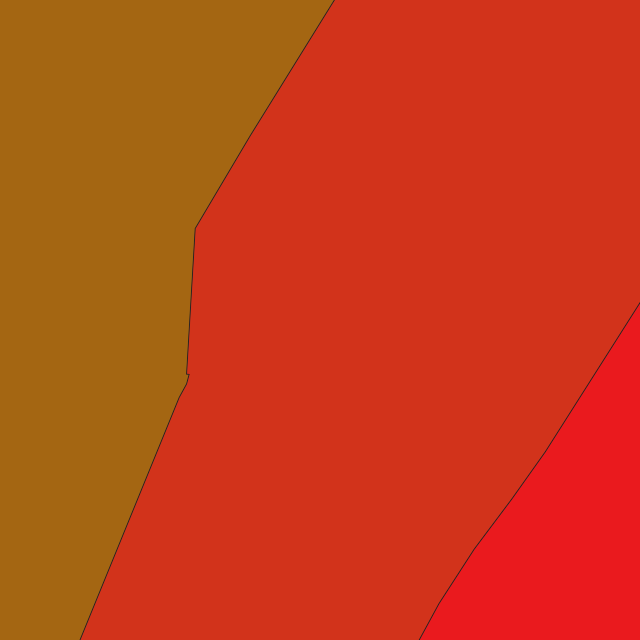
Give the GLSL for this background, as a three.js fragment shader.

```glsl
// Three flat colour fields, ochre, brick and scarlet, split by thin dark angular outlines.
#define OCHRE vec3(0.642, 0.400, 0.072)
#define BRICK vec3(0.824, 0.200, 0.106)
#define SCARLET vec3(0.918, 0.102, 0.118)
#define INK vec3(0.14, 0.13, 0.13)
#define LINE_HALF_WIDTH 0.0007
#define EDGE_SOFTNESS 0.001
#define CORNERS 8

varying vec2 vUv;

float segmentDistance(vec2 p, vec2 a, vec2 b) {
  vec2 ab = b - a;
  float t = clamp(dot(p - a, ab) / dot(ab, ab), 0.0, 1.0);
  return length(p - a - ab * t);
}

// Signed distance to a border running from top to bottom; positive on its right.
float borderDistance(vec2 p, vec2 corners[CORNERS]) {
  float nearest = 1.0;
  float side = 1.0;
  for (int i = 0; i < CORNERS - 1; i++) {
    vec2 a = corners[i];
    vec2 b = corners[i + 1];
    nearest = min(nearest, segmentDistance(p, a, b));
    if (p.y < a.y && p.y >= b.y) {
      float borderX = mix(a.x, b.x, (a.y - p.y) / (a.y - b.y));
      side = p.x < borderX ? -1.0 : 1.0;
    }
  }
  return side * nearest;
}

float fillMask(float d) {
  return smoothstep(-EDGE_SOFTNESS, EDGE_SOFTNESS, d);
}

float lineMask(float d) {
  return 1.0 - smoothstep(LINE_HALF_WIDTH - EDGE_SOFTNESS,
                          LINE_HALF_WIDTH + EDGE_SOFTNESS, abs(d));
}

void main() {
  // Left border: long slope, upright face, small notch, long slope
  vec2 leftBorder[CORNERS];
  leftBorder[0] = vec2(0.5225, 1.0);
  leftBorder[1] = vec2(0.391, 0.788);
  leftBorder[2] = vec2(0.305, 0.643);
  leftBorder[3] = vec2(0.2915, 0.4155);
  leftBorder[4] = vec2(0.2955, 0.4150);
  leftBorder[5] = vec2(0.2915, 0.400);
  leftBorder[6] = vec2(0.280, 0.379);
  leftBorder[7] = vec2(0.125, 0.0);

  // Right border: gently bending slope
  vec2 rightBorder[CORNERS];
  rightBorder[0] = vec2(1.0, 0.527);
  rightBorder[1] = vec2(0.960, 0.464);
  rightBorder[2] = vec2(0.906, 0.379);
  rightBorder[3] = vec2(0.852, 0.294);
  rightBorder[4] = vec2(0.7995, 0.220);
  rightBorder[5] = vec2(0.741, 0.142);
  rightBorder[6] = vec2(0.686, 0.057);
  rightBorder[7] = vec2(0.655, 0.0);

  float leftDist = borderDistance(vUv, leftBorder);
  float rightDist = borderDistance(vUv, rightBorder);

  // Above its top corner the right border does not enter the canvas
  if (vUv.y >= rightBorder[0].y) rightDist = -abs(rightDist);

  // Flat fields, then outlines
  vec3 color = mix(OCHRE, BRICK, fillMask(leftDist));
  color = mix(color, SCARLET, fillMask(rightDist));
  color = mix(color, INK, max(lineMask(leftDist), lineMask(rightDist)));

  gl_FragColor = vec4(color, 1.0);
}
```
